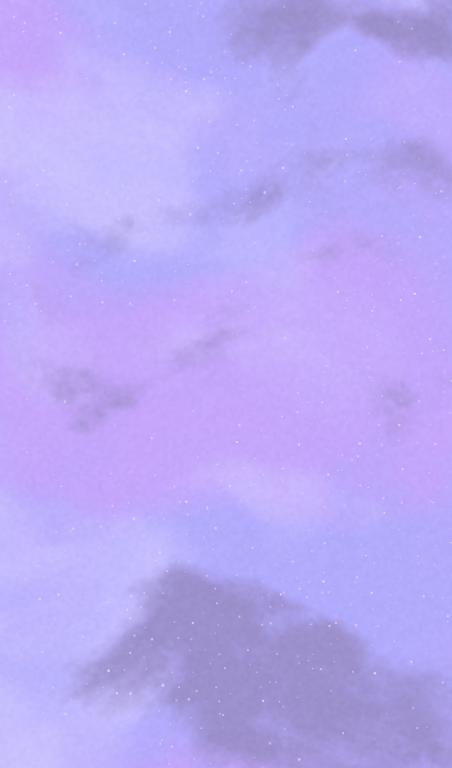
A WebGL 2 fragment shader for this texture:

```glsl
#version 300 es
precision highp float;
// Soft lavender nebula: blue and pink haze, dusky powdery clouds, tiny pale specks.
uniform vec2 u_resolution;
out vec4 fragColor;

vec3 hash3(vec2 cell) {
  vec3 q = vec3(dot(cell, vec2(127.1, 311.7)),
                dot(cell, vec2(269.5, 183.3)),
                dot(cell, vec2(419.2, 371.9)));
  return fract(sin(q) * 43758.5);
}

// Smooth cellular noise: cell values blended by distance to their points
float cellNoise(vec2 p) {
  vec2 cell = floor(p), local = fract(p);
  float total = 0.0, weights = 0.0;
  for (int y = -1; y <= 1; y++) {
    for (int x = -1; x <= 1; x++) {
      vec2 offset = vec2(x, y);
      vec3 h = hash3(cell + offset);
      vec2 d = offset + h.xy - local;
      float w = exp(-6.0 * dot(d, d));
      total += w * h.z;
      weights += w;
    }
  }
  return total / weights;
}

// Layered noise, each octave turned and shrunk
float clouds(vec2 p, int octaves) {
  float sum = 0.0, amplitude = 0.5, range = 0.0;
  for (int i = 0; i < octaves; i++) {
    sum += amplitude * cellNoise(p);
    range += amplitude;
    amplitude *= 0.5;
    p = mat2(1.6, 1.2, -1.2, 1.6) * p + 7.3;
  }
  return sum / range;
}

// One round speck per chosen cell; returns coverage and a random hue pick
vec2 speck(vec2 p, float scale, float density, float pixel) {
  vec2 cell = floor(p * scale);
  vec3 h = hash3(cell + 31.0), k = hash3(cell + 87.0);
  vec2 center = (cell + 0.15 + 0.7 * h.xy) / scale;
  float radius = mix(0.0006, 0.0017, k.x * k.x);
  float disc = 1.0 - smoothstep(radius - 0.5 * pixel, radius + 0.7 * pixel, length(p - center));
  return vec2(disc * step(h.z, density) * mix(0.25, 0.85, k.y), k.z);
}

void main() {
  vec2 p = gl_FragCoord.xy / u_resolution.y;
  float pixel = 1.0 / u_resolution.y;

  // Gentle sine drift bends all the haze
  vec2 drift = p + 0.03 * vec2(sin(p.y * 11.0 + 2.0 * sin(p.x * 7.0)),
                               sin(p.x * 13.0 + 1.7 * sin(p.y * 6.0)));

  // Blue to pink haze with pale glow
  float tint = clouds(drift * vec2(2.6, 3.8) + 4.7, 4);
  vec3 color = mix(vec3(0.695, 0.67, 0.99), vec3(0.77, 0.65, 0.985), smoothstep(0.3, 0.7, tint));
  float glow = clouds(drift * vec2(3.0, 4.2) + 19.4, 5);
  color = mix(color, vec3(0.80, 0.77, 1.0), 0.85 * smoothstep(0.4, 0.76, glow));

  // Dusky clouds with powdery edges
  float powder = cellNoise(p * 115.0) - 0.5;
  float dusk = clouds(drift * vec2(4.2, 6.0) + 41.6, 6) + 0.05 * powder;
  float shade = smoothstep(0.54, 0.78, dusk);
  color = mix(color, vec3(0.60, 0.55, 0.78), 0.9 * shade);
  color += 0.07 * powder * shade * (1.0 - shade);

  // Fine paper-like grain
  color += 0.022 * (cellNoise(p * 210.0 + 5.0) - 0.5);

  // Scattered specks, mostly pale, a few pink, gathered in loose drifts
  float density = 0.45 * smoothstep(0.25, 0.75, cellNoise(p * 5.0 + 63.0));
  for (int i = 0; i < 2; i++) {
    vec2 s = speck(p + 0.37 * float(i), 34.0 + 17.0 * float(i), density, pixel);
    vec3 speckColor = mix(vec3(0.88, 0.85, 1.0), vec3(0.95, 0.75, 0.93), step(0.75, s.y));
    color = mix(color, speckColor, s.x);
  }

  fragColor = vec4(clamp(color, 0.0, 1.0), 1.0);
}
```
